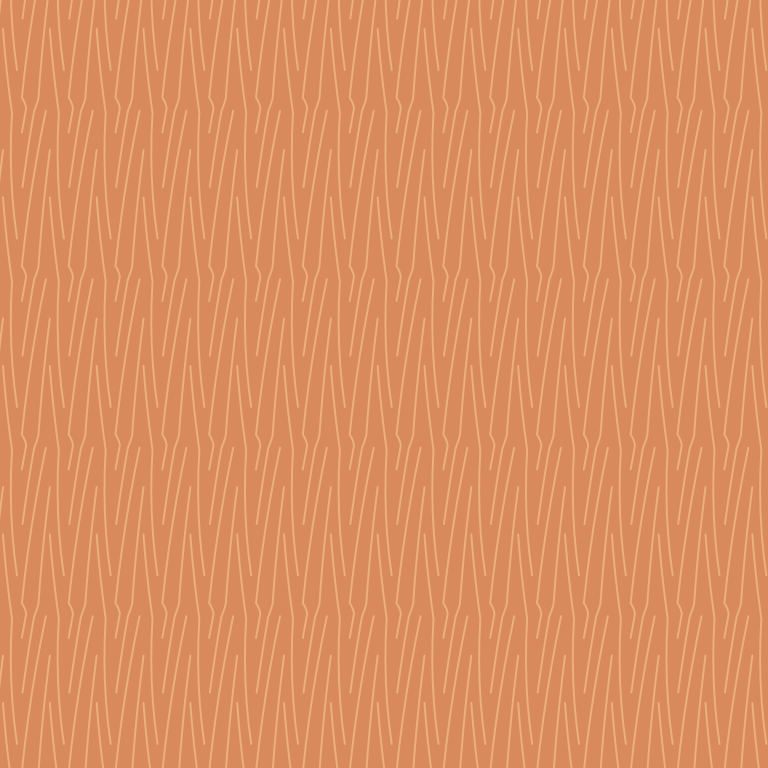
This pattern is drawn by a WebGL 2 fragment shader. Its source:

```glsl
#version 300 es
precision highp float;

uniform vec2 u_resolution;
out vec4 fragColor;

const float CANVAS_UNITS = 1152.0;       // drawing units per canvas height
const vec2 TILE = vec2(70.25, 252.75);   // repeat size in drawing units
const vec2 ORIGIN = vec2(384.0);         // tile anchor, from the top left
const float HALF_WIDTH = 1.45;
const int STEPS = 6;
const vec3 CLAY = vec3(0.85, 0.54, 0.36);
const vec3 STRAW = vec3(0.92, 0.69, 0.49);

float segmentDistance(vec2 p, vec2 a, vec2 b) {
    vec2 along = b - a;
    vec2 toP = p - a;
    float t = clamp(dot(toP, along) / dot(along, along), 0.0, 1.0);
    return length(toP - along * t);
}

vec2 bezier(vec2 a, vec2 control, vec2 b, float t) {
    return mix(mix(a, control, t), mix(control, b, t), t);
}

// Offset to the nearest repeat of a point
vec2 wrapAround(vec2 p, vec2 center, vec2 period) {
    vec2 offset = p - center;
    return center + offset - period * floor(offset / period + 0.5);
}

// Distance to a quadratic curve repeated over the tiling
float curveDistance(vec2 p, vec2 a, vec2 control, vec2 b) {
    vec2 q = wrapAround(p, 0.5 * (a + b), TILE);
    float nearest = 1e5;
    vec2 previous = a;
    for (int i = 1; i <= STEPS; i++) {
        vec2 current = bezier(a, control, b, float(i) / float(STEPS));
        nearest = min(nearest, segmentDistance(q, previous, current));
        previous = current;
    }
    return nearest;
}

// Upright strand with a slight bend halfway
float uprightStrand(vec2 p) {
    vec2 bend = vec2(55.5, 291.0);
    float upper = curveDistance(p, vec2(42.0, 165.0), vec2(46.5, 228.0), bend);
    float lower = curveDistance(p, bend, vec2(49.5, 388.0), vec2(63.0, 479.0));
    return min(upper, lower);
}

// Strand that leans further left below its bend
float leaningStrand(vec2 p) {
    vec2 bendTop = vec2(25.0, 268.0);
    vec2 bendEnd = vec2(18.5, 288.0);
    float upper = curveDistance(p, vec2(42.0, 94.0), vec2(31.0, 180.0), bendTop);
    float bend = curveDistance(p, bendTop, vec2(24.0, 274.0), bendEnd);
    float lower = curveDistance(p, bendEnd, vec2(10.0, 335.0), vec2(1.0, 402.0));
    return min(bend, min(upper, lower));
}

// Strand ending in a small hook
float hookedStrand(vec2 p) {
    vec2 hookTop = vec2(0.0, 268.0);
    vec2 hookTip = vec2(6.5, 284.0);
    float upper = curveDistance(p, vec2(36.0, 35.0), vec2(12.0, 150.0), hookTop);
    float hook = curveDistance(p, hookTop, vec2(5.0, 275.0), hookTip);
    float tail = curveDistance(p, hookTip, vec2(4.0, 298.0), vec2(0.0, 320.0));
    return min(hook, min(upper, tail));
}

float strokeCoverage(float dist, float halfWidth, float pixel) {
    return clamp(0.5 + (halfWidth - dist) / pixel, 0.0, 1.0);
}

void main() {
    vec2 uv = gl_FragCoord.xy / u_resolution.y;
    vec2 p = vec2(uv.x, 1.0 - uv.y) * CANVAS_UNITS - ORIGIN;
    float pixel = CANVAS_UNITS / u_resolution.y;

    float dist = min(uprightStrand(p), min(leaningStrand(p), hookedStrand(p)));
    float ink = strokeCoverage(dist, HALF_WIDTH, pixel);
    fragColor = vec4(mix(CLAY, STRAW, ink), 1.0);
}
```
